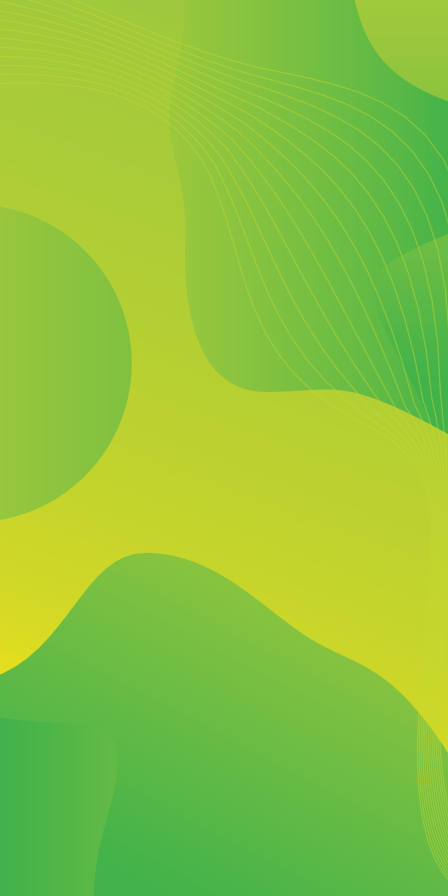
A WebGL 2 fragment shader for this background:

```glsl
#version 300 es
precision highp float;

uniform vec2 u_resolution;
out vec4 outColor;

const vec3 GREEN = vec3(0.26, 0.70, 0.29);
const vec3 LIME = vec3(0.64, 0.79, 0.23);
const vec3 YELLOW = vec3(0.89, 0.87, 0.12);
const vec3 LINE_COLOR = vec3(0.77, 0.85, 0.19);
const int EDGE_STEPS = 16;
const int STRIP_STEPS = 12;
const int LINE_COUNT = 13;

vec2 bezier(vec2 a, vec2 b, vec2 c, vec2 d, float t) {
  float u = 1.0 - t;
  return u * u * u * a + 3.0 * u * t * (u * b + t * c) + t * t * t * d;
}

float segmentDistance(vec2 p, vec2 a, vec2 b) {
  vec2 ab = b - a;
  return length(p - a - ab * clamp(dot(p - a, ab) / dot(ab, ab), 0.0, 1.0));
}

// x: distance to the curve, y: -1 after an odd number of vertical ray hits
vec2 edge(vec2 p, float rayDir, vec2 a, vec2 b, vec2 c, vec2 d) {
  vec2 result = vec2(1e3, 1.0);
  vec2 from = a;
  for (int i = 1; i <= EDGE_STEPS; i++) {
    vec2 to = bezier(a, b, c, d, float(i) / float(EDGE_STEPS));
    result.x = min(result.x, segmentDistance(p, from, to));
    if ((from.x > p.x) != (to.x > p.x)) {
      float hitY = mix(from.y, to.y, (p.x - from.x) / (to.x - from.x));
      if ((hitY - p.y) * rayDir > 0.0) result.y = -result.y;
    }
    from = to;
  }
  return result;
}

vec2 join(vec2 a, vec2 b) {
  return vec2(min(a.x, b.x), a.y * b.y);
}

float coverage(vec2 shape, float pixel) {
  return clamp(0.5 - shape.x * shape.y / pixel, 0.0, 1.0);
}

vec3 foliage(float t) {
  return mix(GREEN, LIME, clamp(t, 0.0, 1.0));
}

// Fine lines spread evenly between two guide curves
float lineStrip(vec2 p, float pixel, vec2 a0, vec2 a1, vec2 a2, vec2 a3,
                vec2 b0, vec2 b1, vec2 b2, vec2 b3) {
  float nearest = 1e3;
  vec2 fromA = a0, fromB = b0;
  for (int i = 1; i <= STRIP_STEPS; i++) {
    float t = float(i) / float(STRIP_STEPS);
    vec2 toA = bezier(a0, a1, a2, a3, t), toB = bezier(b0, b1, b2, b3, t);
    float low = min(min(fromA.y, toA.y), min(fromB.y, toB.y));
    float high = max(max(fromA.y, toA.y), max(fromB.y, toB.y));
    if (p.y > low - 0.01 && p.y < high + 0.01) {
      for (int j = 0; j < LINE_COUNT; j++) {
        float k = float(j) / float(LINE_COUNT - 1);
        nearest = min(nearest, segmentDistance(p, mix(fromA, fromB, k), mix(toA, toB, k)));
      }
    }
    fromA = toA;
    fromB = toB;
  }
  return 1.0 - smoothstep(0.0, 0.0012 + 0.7 * pixel, nearest);
}

void main() {
  vec2 p = gl_FragCoord.xy / u_resolution * vec2(1.0, 2.0);
  float pixel = 1.0 / u_resolution.x;

  // Backdrop rising from yellow to lime
  float rise = max(dot(p - vec2(0.0, 0.54), vec2(0.35, 0.94)), 0.0);
  vec3 color = mix(YELLOW, LIME, pow(rise / 1.35, 0.6));

  // Upper wave
  vec2 wave = edge(p, -1.0, vec2(0.409, 2.026), vec2(0.424, 1.896), vec2(0.378, 1.831), vec2(0.378, 1.74));
  wave = join(wave, edge(p, -1.0, vec2(0.378, 1.74), vec2(0.378, 1.648), vec2(0.414, 1.61), vec2(0.414, 1.479)));
  wave = join(wave, edge(p, -1.0, vec2(0.414, 1.479), vec2(0.404, 1.245), vec2(0.469, 1.125), vec2(0.594, 1.125)));
  wave = join(wave, edge(p, -1.0, vec2(0.594, 1.125), vec2(0.755, 1.125), vec2(0.755, 1.167), vec2(1.016, 1.023)));
  float waveMask = coverage(wave, pixel);
  color = mix(color, foliage(0.9 * pow(max(1.0 - p.x, 0.0) / 0.6, 0.8)), waveMask);

  // Folded leaf at the right and rounded top corner
  vec2 leaf = edge(p, -1.0, vec2(1.016, 1.484), vec2(0.924, 1.448), vec2(0.833, 1.406), vec2(0.833, 1.362));
  leaf = join(leaf, edge(p, -1.0, vec2(0.833, 1.362), vec2(0.839, 1.245), vec2(0.924, 1.193), vec2(1.016, 0.906)));
  color = mix(color, foliage((p.y - 1.16) * 1.5), coverage(leaf, pixel) * waveMask);
  vec2 corner = edge(p, -1.0, vec2(0.786, 2.026), vec2(0.8125, 1.883), vec2(0.872, 1.818), vec2(1.016, 1.768));
  color = mix(color, foliage(p.y - 1.02), coverage(corner, pixel));

  // Disc at the left
  float disc = length(p - vec2(-0.061, 1.189)) - 0.355;
  color = mix(color, foliage(0.88 - 0.85 * p.x), coverage(vec2(disc, 1.0), pixel));

  // Lower hill and its dark fold
  vec2 hill = edge(p, 1.0, vec2(-0.026, 0.484), vec2(0.156, 0.542), vec2(0.182, 0.766), vec2(0.326, 0.766));
  hill = join(hill, edge(p, 1.0, vec2(0.326, 0.766), vec2(0.482, 0.766), vec2(0.586, 0.641), vec2(0.69, 0.576)));
  hill = join(hill, edge(p, 1.0, vec2(0.69, 0.576), vec2(0.794, 0.51), vec2(0.872, 0.529), vec2(1.016, 0.294)));
  color = mix(color, foliage(dot(p, vec2(0.5, 0.95)) - 0.2), coverage(hill, pixel));
  vec2 fold = edge(p, 1.0, vec2(-0.026, 0.406), vec2(0.104, 0.365), vec2(0.263, 0.424), vec2(0.263, 0.307));
  fold = join(fold, edge(p, 1.0, vec2(0.263, 0.307), vec2(0.263, 0.203), vec2(0.208, 0.138), vec2(0.208, -0.031)));
  color = mix(color, foliage(1.4 * p.x - 0.03), coverage(fold, pixel));

  // Flowing lines
  float lines = lineStrip(p, pixel, vec2(-0.026, 1.812), vec2(0.234, 1.831), vec2(0.391, 1.766), vec2(0.469, 1.609),
    vec2(-0.026, 2.065), vec2(0.208, 2.0), vec2(0.391, 1.883), vec2(0.625, 1.839));
  lines = max(lines, lineStrip(p, pixel, vec2(0.469, 1.609), vec2(0.56, 1.401), vec2(0.534, 1.193), vec2(0.807, 1.057),
    vec2(0.625, 1.839), vec2(0.859, 1.792), vec2(1.12, 1.74), vec2(1.042, 1.141)));
  lines = max(lines, lineStrip(p, pixel, vec2(0.807, 1.057), vec2(0.99, 0.971), vec2(0.969, 0.854), vec2(0.953, 0.62),
    vec2(1.042, 1.141), vec2(1.003, 0.958), vec2(1.021, 0.802), vec2(1.0, 0.62)));
  lines = max(lines, lineStrip(p, pixel, vec2(0.953, 0.62), vec2(0.932, 0.411), vec2(0.898, 0.125), vec2(1.016, 0.021),
    vec2(1.0, 0.62), vec2(0.969, 0.438), vec2(0.969, 0.229), vec2(1.042, 0.073)));
  color = mix(color, LINE_COLOR, 0.45 * lines);

  outColor = vec4(color, 1.0);
}
```
